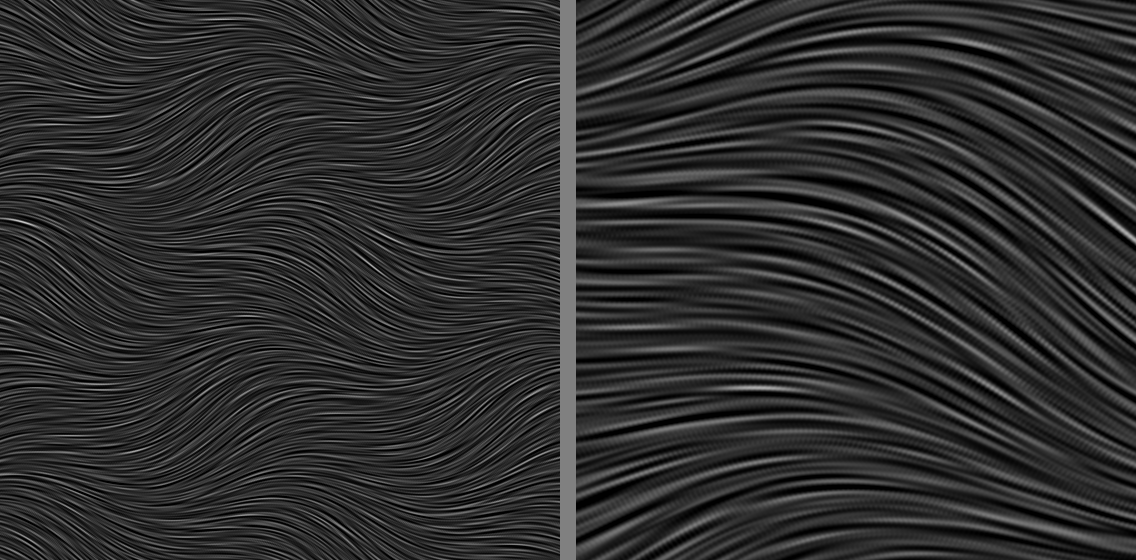
Left, the full canvas; right, a detail of the centre.
This texture is drawn by a Shadertoy shader. Its source:

```glsl
// Random gradient per lattice cell, components in -1..1
vec2 cellGradient(vec2 cell) {
    vec3 q = fract(cell.xyx * vec3(0.1031, 0.1030, 0.0973));
    q += dot(q, q.yzx + 33.33);
    return 2.0 * fract((q.xx + q.yz) * q.zy) - 1.0;
}

float gradientNoise(vec2 p) {
    vec2 cell = floor(p);
    vec2 f = p - cell;
    vec2 blend = f * f * f * (f * (f * 6.0 - 15.0) + 10.0);
    float a = dot(cellGradient(cell), f);
    float b = dot(cellGradient(cell + vec2(1, 0)), f - vec2(1, 0));
    float c = dot(cellGradient(cell + vec2(0, 1)), f - vec2(0, 1));
    float d = dot(cellGradient(cell + vec2(1, 1)), f - vec2(1, 1));
    return mix(mix(a, b, blend.x), mix(c, d, blend.x), blend.y);
}

// Direction of the strands: waves crossing in x and y
vec2 flowDirection(vec2 p) {
    float angle = -0.36 * (sin(12.566 * p.x) + cos(12.566 * p.y));
    return vec2(cos(angle), sin(angle));
}

// Grain smeared along the flow, scaled to roughly unit deviation
float strands(vec2 start) {
    // The lattice is turned so that its rows do not follow the flow
    mat2 turn = mat2(0.7071, 0.7071, -0.7071, 0.7071);
    float total = 0.0;
    for (float side = -1.0; side < 2.0; side += 2.0) {
        vec2 p = start + side * 0.0015 * flowDirection(start);
        for (int i = 0; i < 19; i++) {
            float weight = 0.5 + 0.5 * cos(3.14159 * (float(i) + 0.5) / 19.0);
            total += weight * gradientNoise(turn * p * 215.0);
            p += side * 0.003 * flowDirection(p);
        }
    }
    return total * 1.62;
}

void mainImage(out vec4 fragColor, in vec2 fragCoord) {
    float strand = strands(fragCoord / iResolution.y);

    // Dark base with a slightly stronger lift in the highlights
    float grey = 0.166 + 0.097 * strand + 0.008 * strand * strand;
    fragColor = vec4(vec3(clamp(grey, 0.0, 1.0)), 1.0);
}
```
